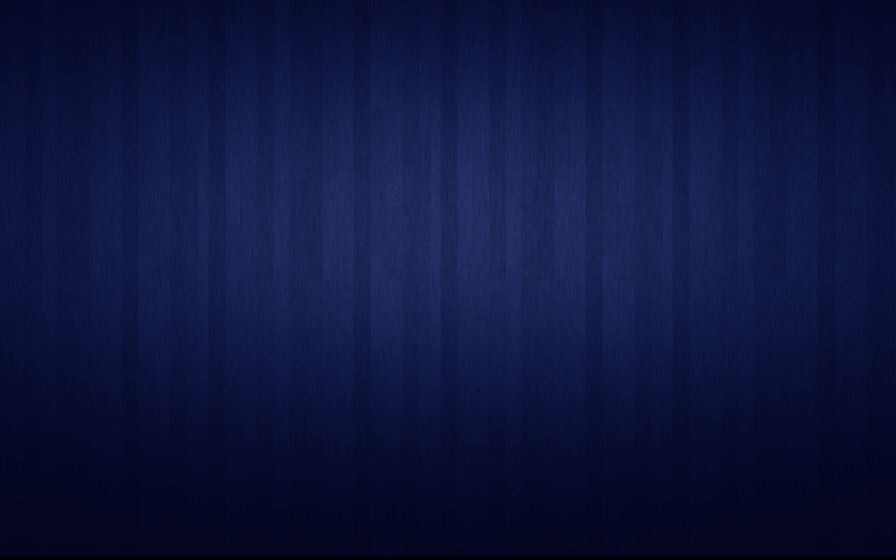
This texture is drawn by a Shadertoy shader. Its source:

```glsl
// Dark blue wooden planks: narrow vertical boards, staggered end joints, grain and knots.
// Boards repeat in a wide tile; gradient noise bends the grain, and a soft
// Gaussian pool of light sets the level that a smooth blue ramp turns into colour.

const float TILE_WIDTH = 0.4146;
const float TILE_HEIGHT = 0.431;
const float TILE_LEFT = 0.373;
const float BOARD_WIDTH = 0.02882;
const float KNOT_Y = 0.597;

// Relative brightness, joint height and piece length of each board in the tile
const float TONES[15] = float[15](-0.05, 0.04, 0.02, -0.02, 0.03, -0.03, -0.03,
    0.02, 0.03, -0.06, 0.03, 0.02, -0.05, 0.0, 0.05);
const float JOINTS[15] = float[15](0.20, 0.45, 0.30, 0.50, 0.375, 0.50, 0.50,
    0.50, 0.40, 0.25, 0.545, 0.50, 0.375, 0.33, 0.375);
const float SPANS[15] = float[15](0.25, 0.15, 0.33, 0.20, 0.431, 0.18, 0.431,
    0.18, 0.28, 0.20, 0.26, 0.13, 0.431, 0.24, 0.431);

struct Board {
    int column;
    float across;   // 0 to 1 over the width
    float edge;     // distance to the nearest long side
};

float hash(vec2 p) {
    return fract(sin(dot(p, vec2(127.1, 311.7))) * 43758.5);
}

vec2 gradientAt(vec2 cell) {
    float angle = 6.2832 * hash(cell);
    return vec2(cos(angle), sin(angle));
}

float gradientNoise(vec2 p) {
    vec2 i = floor(p), f = fract(p);
    vec2 u = f * f * f * (f * (f * 6.0 - 15.0) + 10.0);
    vec2 e = vec2(0.0, 1.0);
    float low = mix(dot(gradientAt(i), f),
                    dot(gradientAt(i + e.yx), f - e.yx), u.x);
    float high = mix(dot(gradientAt(i + e.xy), f - e.xy),
                     dot(gradientAt(i + e.yy), f - e.yy), u.x);
    return mix(low, high, u.y);
}

// Thirteen equal boards, then two narrower ones, in every tile
Board findBoard(float x) {
    float s = mod(x - TILE_LEFT, TILE_WIDTH);
    float regular = 13.0 * BOARD_WIDTH;
    bool narrow = s >= regular;
    float width = narrow ? 0.5 * (TILE_WIDTH - regular) : BOARD_WIDTH;
    float k = (narrow ? s - regular : s) / width;
    int column = min(int(k) + (narrow ? 13 : 0), 14);
    float across = fract(k);
    return Board(column, across, width * min(across, 1.0 - across));
}

// x: distance to the nearest end joint, y: id of the board piece
vec2 findPiece(float y, float joint, float span) {
    float v = y - joint;
    float s = mod(v, TILE_HEIGHT);
    float edge = min(min(s, TILE_HEIGHT - s), abs(s - span));
    return vec2(edge, 2.0 * floor(v / TILE_HEIGHT) + step(span, s));
}

// Wavering, arched growth rings, drawn into ovals around a knot
float ringGrain(Board board, float y, float seed, float knot) {
    float side = board.across - 0.5;
    float bend = gradientNoise(vec2(board.across * 1.8 + seed * 17.0, y * 10.0 + seed * 31.0))
               + 0.3 * gradientNoise(vec2(board.across * 3.0 + seed * 9.0, y * 34.0));
    float oval = length(vec2(side * 2.6, (y - KNOT_Y) / 0.045));
    float nearKnot = knot * exp(-0.25 * oval * oval);
    float field = mix(side * 1.5 + bend * 2.4, oval * 1.6 + bend * 0.4, nearKnot);
    float ring = 0.5 + 0.5 * sin(6.2832 * field);
    return 0.7 - 2.0 * ring * ring - 2.2 * knot * exp(-5.0 * oval * oval);
}

// Fine upright streaks broken up by short pores
float fibres(vec2 p) {
    return 0.7 * gradientNoise(p * vec2(170.0, 16.0))
         + gradientNoise(p * vec2(270.0, 75.0) + 7.0);
}

float seam(float edge, float pixel) {
    return 1.0 - smoothstep(0.0, max(0.0018, pixel), edge);
}

float lightPool(vec2 p, float centreX) {
    vec2 d = (p - vec2(centreX, 0.604)) / vec2(0.94, 0.385);
    return exp(-dot(d, d));
}

vec3 blueRamp(float level) {
    float t = max(level, 0.0);
    return vec3(0.012, 0.018, 0.098)
         + vec3(0.115, 0.157, 0.278) * pow(vec3(t), vec3(1.6, 1.35, 0.95));
}

void mainImage(out vec4 fragColor, in vec2 fragCoord) {
    vec2 p = fragCoord / iResolution.y;
    float pixel = 1.0 / iResolution.y;

    // Board layout and tint
    Board board = findBoard(p.x);
    vec2 piece = findPiece(p.y, JOINTS[board.column], SPANS[board.column]);
    float seed = hash(vec2(float(board.column), piece.y));
    float tint = TONES[board.column] + 0.07 * (seed - 0.5);

    // Wood detail
    float knot = (board.column == 12 || board.column == 6) ? 1.0 : 0.0;
    float detail = 0.026 * ringGrain(board, p.y, seed, knot) + 0.08 * fibres(p);
    float gaps = 0.045 * seam(board.edge, pixel) + 0.045 * seam(piece.x, pixel);

    // Light and colour, with a thin shaded strip along the base
    float level = lightPool(p, 0.5 * iResolution.x / iResolution.y);
    float shade = tint + detail - gaps;
    vec3 colour = blueRamp(level * (1.0 + shade)) * (1.0 + 0.4 * shade);
    colour *= mix(0.3, 1.0, smoothstep(0.004, 0.009, p.y));
    fragColor = vec4(colour, 1.0);
}
```
